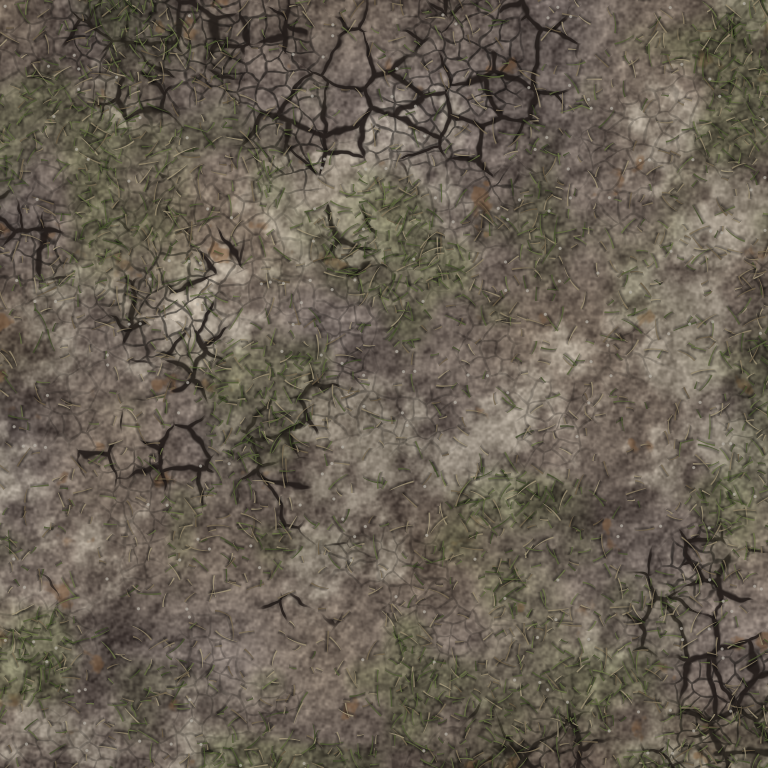
A WebGL 2 fragment shader for this texture:

```glsl
#version 300 es
precision highp float;
// Dry, trampled soil seen from above: mottled crumbly earth with pale patches,
// broken by two sizes of warped Voronoi cracks in patches, then strewn
// with layers of short curved grass blades and straw that gather in tufts.
uniform vec2 u_resolution;
out vec4 fragColor;

vec2 hash22(vec2 p) {
  vec3 q = fract(p.xyx * vec3(0.1031, 0.1030, 0.0973));
  q += dot(q, q.yzx + 33.33);
  return fract((q.xx + q.yz) * q.zy);
}

float noise(vec2 p) {
  vec2 i = floor(p), f = fract(p);
  f = f * f * (3.0 - 2.0 * f);
  float low = mix(hash22(i).x, hash22(i + vec2(1, 0)).x, f.x);
  float high = mix(hash22(i + vec2(0, 1)).x, hash22(i + 1.0).x, f.x);
  return mix(low, high, f.y);
}

float fbm(vec2 p) {
  float sum = 0.0, amp = 0.53;
  for (int i = 0; i < 4; i++) {
    sum += amp * noise(p);
    p = mat2(1.6, 1.2, -1.2, 1.6) * p + 17.3;
    amp *= 0.5;
  }
  return sum;
}

// Distance to the nearest Voronoi border (x) and a random value per cell (y)
vec2 plates(vec2 p) {
  vec2 cell = floor(p), f = fract(p), nearest = vec2(0), nearCell = vec2(0);
  float best = 9.0, border = 9.0;
  for (int j = -1; j <= 1; j++)
    for (int i = -1; i <= 1; i++) {
      vec2 g = vec2(i, j), r = g + hash22(cell + g) - f;
      if (dot(r, r) < best) { best = dot(r, r); nearest = r; nearCell = g; }
    }
  for (int j = -2; j <= 2; j++)
    for (int i = -2; i <= 2; i++) {
      vec2 g = nearCell + vec2(i, j), r = g + hash22(cell + g) - f, d = r - nearest;
      if (dot(d, d) > 1e-5) border = min(border, dot(0.5 * (r + nearest), normalize(d)));
    }
  return vec2(border, hash22(cell + nearCell + 7.0).y);
}

// Where grass grows, 0 to 1
float turf(vec2 p) {
  return smoothstep(0.42, 0.72, 0.55 * noise(p * 6.0 + 20.0) + 0.45 * noise(p * 17.0 + 5.0));
}

// One sparse layer of tapered, bent blades with soft shadows
void addBlades(vec2 uv, float layer, float px, inout vec3 col) {
  vec2 p = uv * 26.0 + hash22(vec2(layer, 3.0)) * 40.0, cell = floor(p);
  for (int j = -1; j <= 1; j++)
    for (int i = -1; i <= 1; i++) {
      vec2 id = cell + vec2(i, j), seed = id + layer * 71.0;
      vec2 q = (p - id - hash22(seed)) / 26.0, shape = hash22(seed + 211.0);
      float len = mix(0.010, 0.036, shape.x * shape.x);
      if (dot(q, q) > len * len * 1.5) continue;
      vec2 kind = hash22(seed + 433.0);
      float growth = turf(uv - q);
      if (kind.x > 0.20 + 0.65 * growth) continue;
      float angle = 6.2832 * shape.y;
      q = mat2(cos(angle), -sin(angle), sin(angle), cos(angle)) * q;
      float along = q.x / len;
      float side = q.y - (fract(kind.x * 57.0) - 0.5) * 0.8 * len * along * along;
      float ends = smoothstep(0.0, 0.08, along) * (1.0 - smoothstep(0.9, 1.0, along));
      float halfWidth = 0.0011 * (1.0 - 0.7 * along);
      float body = clamp(0.5 + (halfWidth - abs(side)) / px, 0.0, 1.0) * ends;
      float shadow = (1.0 - smoothstep(0.0, 0.004, abs(side + 0.0016))) * ends;
      vec3 green = mix(vec3(0.24, 0.29, 0.15), vec3(0.43, 0.47, 0.28), fract(kind.y * 13.0));
      vec3 straw = mix(vec3(0.40, 0.34, 0.25), vec3(0.66, 0.61, 0.49), fract(kind.y * 29.0));
      col *= 1.0 - 0.26 * shadow;
      col = mix(col, kind.y < 0.35 + 0.4 * growth ? green : straw, 0.8 * body);
    }
}

void main() {
  float px = 1.0 / u_resolution.y;
  vec2 uv = gl_FragCoord.xy * px;

  // Earth: broad mottling, crumbs lit from the upper left, fine grain
  float crumbs = fbm(uv * 48.0);
  float relief = crumbs - fbm(uv * 48.0 + vec2(-0.12, 0.14));
  float tone = 0.52 + 1.1 * (fbm(uv * 6.0 + 9.0) - 0.5) + 1.1 * (crumbs - 0.5)
             + 1.3 * relief + 0.55 * (noise(uv * 240.0) - 0.5);
  vec3 col = mix(vec3(0.295, 0.260, 0.238), vec3(0.535, 0.490, 0.448), tone);
  col *= mix(vec3(1.02, 0.99, 0.94), vec3(0.99, 0.99, 1.03), noise(uv * 7.0 + 50.0));

  // Pale dry patches and rare rusty stains
  float pale = smoothstep(0.52, 0.72, fbm(uv * 7.0 + 33.0) + 0.25 * (crumbs - 0.5));
  col = mix(col, vec3(0.62, 0.585, 0.525) + 0.22 * (tone - 0.5), 0.65 * pale);
  float rust = smoothstep(0.73, 0.82, fbm(uv * 24.0 + 71.0));
  col = mix(col, vec3(0.48, 0.34, 0.22), 0.5 * rust);

  // Cracks: wide ones around plates in patches, hairlines more widely
  vec2 warp = vec2(fbm(uv * 18.0), fbm(uv * 18.0 + 40.0)) - 0.5;
  vec2 ragged = vec2(noise(uv * 85.0), noise(uv * 85.0 + 60.0)) - 0.5;
  vec2 bent = uv + 0.028 * warp + 0.004 * ragged;
  float cracked = smoothstep(0.47, 0.63, fbm(uv * 4.5 + 3.0));
  vec2 big = plates(bent * 19.0), small = plates(bent * 41.0 + 13.0);
  float gap = big.x / 19.0, hair = small.x / 41.0;
  col *= 1.0 + cracked * (0.05 + 0.16 * (big.y - 0.5));
  float width = 0.0038 * cracked * smoothstep(0.22, 0.7, noise(uv * 24.0 + 8.0));
  float hairs = smoothstep(0.35, 0.6, noise(uv * 11.0 + 80.0)) * (0.35 + 0.5 * cracked);
  col *= 1.0 - 0.55 * hairs * (1.0 - smoothstep(0.0004, 0.0012 + px, hair));
  col *= 1.0 - 0.28 * smoothstep(0.0, 0.002, width) * (1.0 - smoothstep(0.0, 0.008, gap));
  float open = smoothstep(0.0002, 0.0014, width) * (1.0 - smoothstep(0.5 * width, width + px, gap));
  col = mix(col, vec3(0.135, 0.110, 0.100), 0.9 * open);

  // Grass: green undertone, then blades
  float green = turf(uv) * (1.0 - 0.6 * cracked);
  col = mix(col, vec3(0.335, 0.345, 0.235) * (0.65 + 0.7 * tone), 0.5 * green);
  for (int layer = 0; layer < 12; layer++) addBlades(uv, float(layer), px, col);

  // Scattered bright grit
  vec2 gritCell = floor(uv * 75.0), gritSeed = hash22(gritCell + 19.0);
  float grit = length(fract(uv * 75.0) - 0.25 - 0.5 * gritSeed) / 75.0;
  float speck = step(0.965, hash22(gritCell + 91.0).x) * (1.0 - smoothstep(0.001, 0.001 + 1.5 * px, grit));
  col = mix(col, vec3(0.70, 0.68, 0.64), 0.75 * speck);
  fragColor = vec4(clamp(col, 0.0, 1.0), 1.0);
}
```
